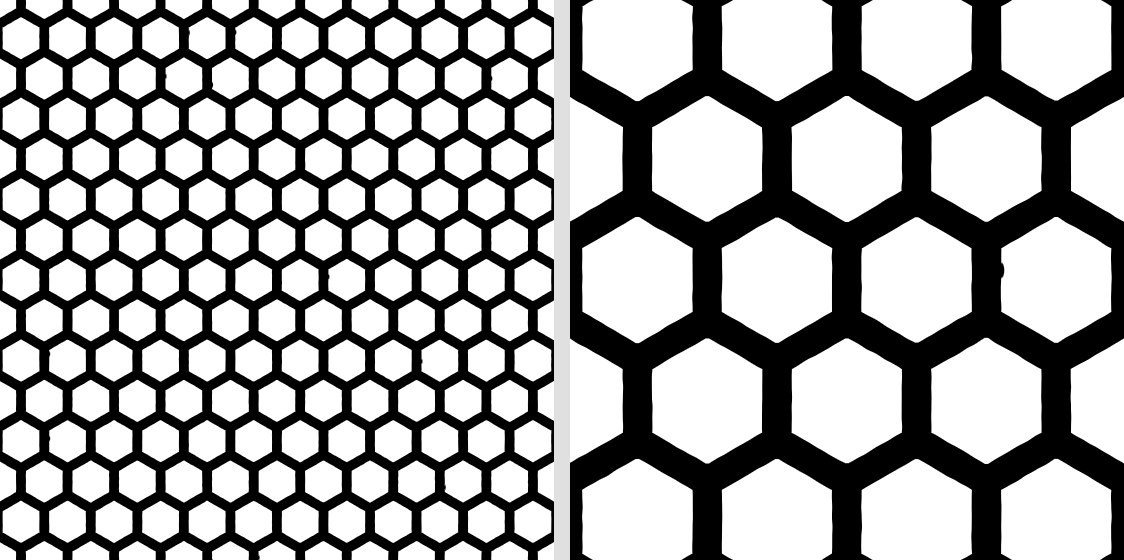
Left: the whole. Right: its middle third, enlarged.
Reproduce this pattern procedurally as a Shadertoy shader.

```glsl
// Black honeycomb mesh with white pointy-top hexagons and faintly worn edges
#define PITCH 0.0831              // column spacing, in canvas heights
#define ORIGIN vec2(0.0375, 0.0682) // centre of the lower left cell
#define WALL 0.211                // wall width, in pitches
#define TIP 0.449                 // height of the blunted tips, in pitches
#define WOBBLE 0.007              // edge roughness, in pitches
#define NICK_SHARE 0.06           // share of cells with a nicked left side
#define NICK_SIZE vec2(0.022, 0.055)
#define INK vec3(0.0)
#define PAPER vec3(1.0)

float hash(vec2 p) {
    return fract(sin(dot(p, vec2(12.9898, 78.233))) * 43758.5453);
}

float valueNoise(vec2 p) {
    vec2 i = floor(p), f = fract(p);
    f = f * f * (3.0 - 2.0 * f);
    return mix(mix(hash(i), hash(i + vec2(1, 0)), f.x),
               mix(hash(i + vec2(0, 1)), hash(i + vec2(1, 1)), f.x), f.y);
}

// Signed distance to a pointy-top hexagon with slightly cut tips
float hexagon(vec2 p, float inradius) {
    p = abs(p);
    float sides = max(p.x, dot(p, vec2(0.5, 0.8660254))) - inradius;
    return max(sides, p.y - TIP);
}

// Offset from the nearest centre of a staggered hexagonal lattice
vec2 nearestCell(vec2 p, vec2 period) {
    vec2 a = p - period * floor(p / period + 0.5);
    vec2 b = p - period * (floor(p / period) + 0.5);
    return dot(a, a) < dot(b, b) ? a : b;
}

void mainImage(out vec4 fragColor, in vec2 fragCoord) {
    vec2 p = (fragCoord / iResolution.y - ORIGIN) / PITCH;
    float pixel = 1.0 / (iResolution.y * PITCH);

    vec2 period = vec2(1.0, sqrt(3.0));
    vec2 local = nearestCell(p, period);
    vec2 id = floor((p - local) / (0.5 * period) + 0.5);

    // Opening with a slightly rough outline
    float inradius = 0.5 * (1.0 - WALL);
    float d = hexagon(local, inradius);
    d += WOBBLE * (valueNoise(p * 14.0) - 0.5);

    // Occasional small nick on the left side
    if (hash(id + 3.7) < NICK_SHARE) {
        vec2 center = vec2(-inradius, 0.3 * (hash(id + 9.1) - 0.5));
        float nick = (length((local - center) / NICK_SIZE) - 1.0) * NICK_SIZE.x;
        d = max(d, -nick);
    }

    float opening = clamp(0.5 - d / pixel, 0.0, 1.0);
    fragColor = vec4(mix(INK, PAPER, opening), 1.0);
}
```
